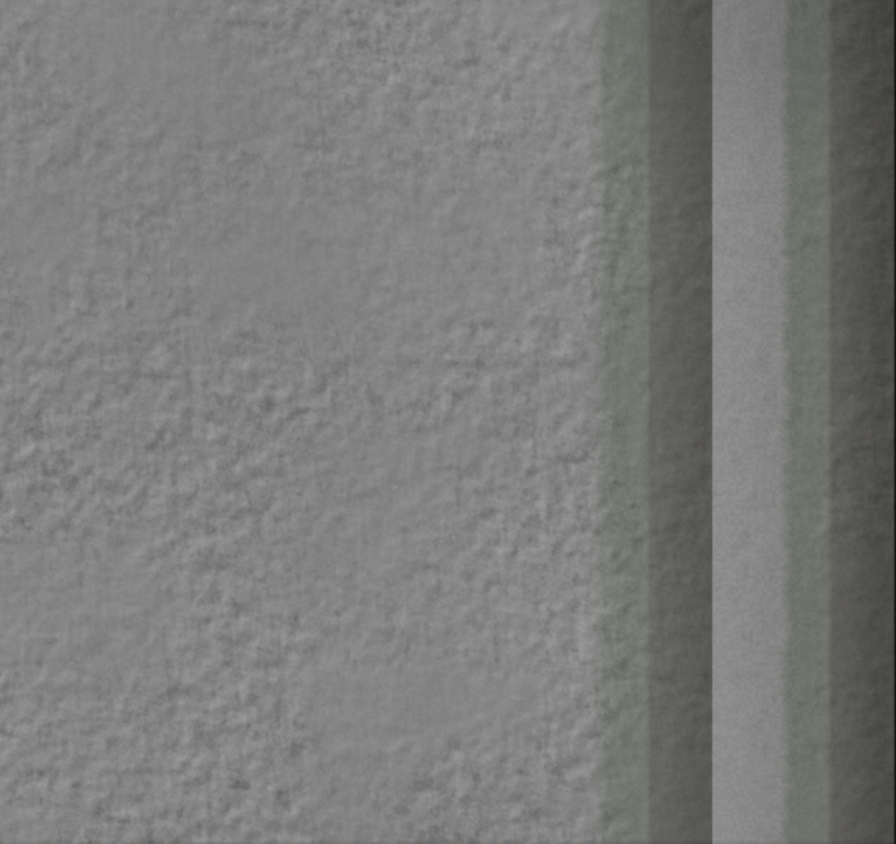
Write a Shadertoy shader that draws this texture.

```glsl
// Grey plastered wall with two vertical stepped folds at the right, lit from the left.

float hash(vec2 p) {
    vec3 q = fract(vec3(p.xyx) * 0.1031);
    q += dot(q, q.yzx + 33.33);
    return fract((q.x + q.y) * q.z);
}

float valueNoise(vec2 p) {
    vec2 cell = floor(p), f = fract(p);
    f = f * f * (3.0 - 2.0 * f);
    float low = mix(hash(cell), hash(cell + vec2(1, 0)), f.x);
    float high = mix(hash(cell + vec2(0, 1)), hash(cell + vec2(1, 1)), f.x);
    return mix(low, high, f.y);
}

float fbm(vec2 p) {
    float sum = 0.0, weight = 0.5;
    for (int i = 0; i < 4; i++) {
        sum += weight * valueNoise(p);
        p = mat2(1.6, 1.2, -1.2, 1.6) * p + 7.3;
        weight *= 0.5;
    }
    return sum;
}

// Height difference toward the light, giving a lit and a shaded side to each bump
float relief(vec2 p, float frequency) {
    vec2 q = p * frequency;
    vec2 towardLight = vec2(-0.35, 0.4);
    return fbm(q) - fbm(q + towardLight);
}

// Soft round patch, one at its centre
float patchMask(vec2 p, vec2 center, vec2 radius) {
    vec2 d = (p - center) / radius;
    return exp(-dot(d, d));
}

// Soft step across a vertical edge
float edge(float x, float at, float softness) {
    return smoothstep(at - softness, at + softness, x);
}

// Large-scale tone of the wall and its folds, from left to right
vec3 foldTone(vec2 uv) {
    vec3 wall = vec3(0.512, 0.514, 0.512);
    vec3 mossy = vec3(0.448, 0.462, 0.434);
    vec3 shade = mix(vec3(0.398, 0.396, 0.380), vec3(0.345, 0.342, 0.325),
                     smoothstep(0.72, 0.795, uv.x));
    vec3 ledge = mix(vec3(0.545, 0.547, 0.548), vec3(0.515, 0.517, 0.513),
                     smoothstep(0.80, 0.87, uv.x));
    vec3 farShade = mix(vec3(0.375, 0.372, 0.355), vec3(0.305, 0.302, 0.285),
                        smoothstep(0.925, 0.99, uv.x));

    vec3 color = mix(wall, mossy, edge(uv.x, 0.670, 0.012));
    color = mix(color, shade, edge(uv.x, 0.724, 0.004));
    color = mix(color, ledge, edge(uv.x, 0.795, 0.0015));
    color = mix(color, mossy * 0.97, edge(uv.x, 0.877, 0.008));
    return mix(color, farShade, edge(uv.x, 0.926, 0.005));
}

void mainImage(out vec4 fragColor, in vec2 fragCoord) {
    vec2 uv = fragCoord / iResolution.xy;
    vec2 p = vec2(uv.x * iResolution.x / iResolution.y, uv.y);

    // Uneven edges, a little rougher along the mossy bands
    float wobble = (valueNoise(p * vec2(30.0, 90.0)) - 0.5) * 0.006;
    float soften = 1.0 - edge(uv.x, 0.69, 0.02) + edge(uv.x, 0.84, 0.02)
                 - edge(uv.x, 0.90, 0.01);
    vec3 color = foldTone(vec2(uv.x + wobble * soften, uv.y));

    // Smooth trowelled areas where the bumps fade away
    float smoothArea = patchMask(uv, vec2(0.30, 0.68), vec2(0.13, 0.07))
                     + patchMask(uv, vec2(0.05, 0.73), vec2(0.08, 0.09))
                     + patchMask(uv, vec2(0.17, 0.92), vec2(0.13, 0.07))
                     + patchMask(uv, vec2(0.50, 0.17), vec2(0.08, 0.05));
    float roughness = smoothstep(0.25, 0.65, fbm(p * 7.0 + 3.0));
    roughness = mix(0.45, 1.0, roughness) * (1.0 - 0.75 * min(smoothArea, 1.0));

    // The folds carry finer and fainter bumps than the wall
    float onFolds = edge(uv.x, 0.70, 0.04);
    float onLedge = edge(uv.x, 0.795, 0.002) - edge(uv.x, 0.90, 0.03);
    float bumps = relief(p, 62.0) * 0.17 + relief(p + 4.0, 110.0) * 0.07;
    color += bumps * roughness * mix(1.0, 0.5, onFolds) * (1.0 - 0.6 * onLedge);

    // Dark pits, fine grain and faint vertical weave
    float pits = smoothstep(0.52, 0.72, fbm(p * vec2(85.0, 70.0) + 19.0));
    color -= 0.045 * pits * roughness * mix(1.0, 0.4, onFolds);
    float grain = valueNoise(p * 300.0) - 0.5;
    color += grain * mix(0.022, 0.038, onLedge);
    float weave = valueNoise(p * vec2(190.0, 24.0)) - 0.5;
    color += weave * vec3(0.018, 0.016, 0.012) * (1.0 - onFolds);

    // Broad mottling and a slightly brighter wall near the first fold
    color += (fbm(p * 4.0 + 11.0) - 0.47) * 0.04 * (1.0 - 0.5 * onFolds);
    color += 0.014 * patchMask(uv, vec2(0.58, 0.45), vec2(0.18, 0.6));

    // Folds darken toward the top, and the right border closes in black
    color *= 1.0 - 0.10 * onFolds * smoothstep(0.75, 1.0, uv.y);
    color *= 1.0 - 0.7 * edge(uv.x, 0.998, 0.0015);
    color *= 0.92 + 0.08 * smoothstep(0.0, 0.006, uv.y);
    fragColor = vec4(clamp(color, 0.0, 1.0), 1.0);
}
```
